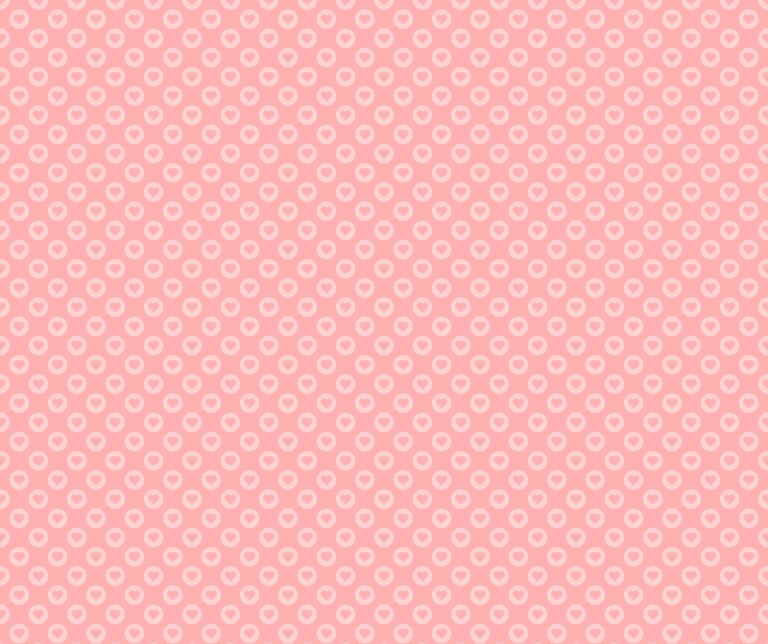
This pattern is drawn by a WebGL 1 fragment shader. Its source:

```glsl
precision highp float;

uniform vec2 u_resolution;

// Heart with its tip at the origin, about one unit tall
float heartDistance(vec2 p) {
  p.x = abs(p.x);
  if (p.x + p.y > 1.0) return length(p - vec2(0.25, 0.75)) - sqrt(2.0) / 4.0;
  vec2 toNotch = p - vec2(0.0, 1.0);
  vec2 toSide = p - 0.5 * max(p.x + p.y, 0.0);
  return sqrt(min(dot(toNotch, toNotch), dot(toSide, toSide))) * sign(p.x - p.y);
}

// Offset from the nearest dot: corners and centres of unit cells
vec2 nearestDot(vec2 p) {
  vec2 corner = fract(p + 0.5) - 0.5;
  vec2 centre = fract(p) - 0.5;
  return dot(corner, corner) < dot(centre, centre) ? corner : centre;
}

float coverage(float distance, float pixel) {
  return 1.0 - smoothstep(-0.75 * pixel, 0.75 * pixel, distance);
}

void main() {
  // Twenty cells across, anchored at the upper left
  float cells = 20.0;
  float pixel = cells / u_resolution.x;
  vec2 p = (gl_FragCoord.xy - vec2(0.0, u_resolution.y)) * pixel;
  vec2 q = nearestDot(p);

  // Pale disc with a heart cut out of it
  float disc = coverage(length(q) - 0.254, pixel);
  float heartSize = 0.24;
  vec2 heartTip = vec2(0.0, -0.142);
  float heart = coverage(heartDistance((q - heartTip) / heartSize) * heartSize, pixel);

  vec3 pink = vec3(1.0, 0.69, 0.69);
  vec3 palePink = vec3(0.995, 0.825, 0.825);
  gl_FragColor = vec4(mix(pink, palePink, disc * (1.0 - heart)), 1.0);
}
```
